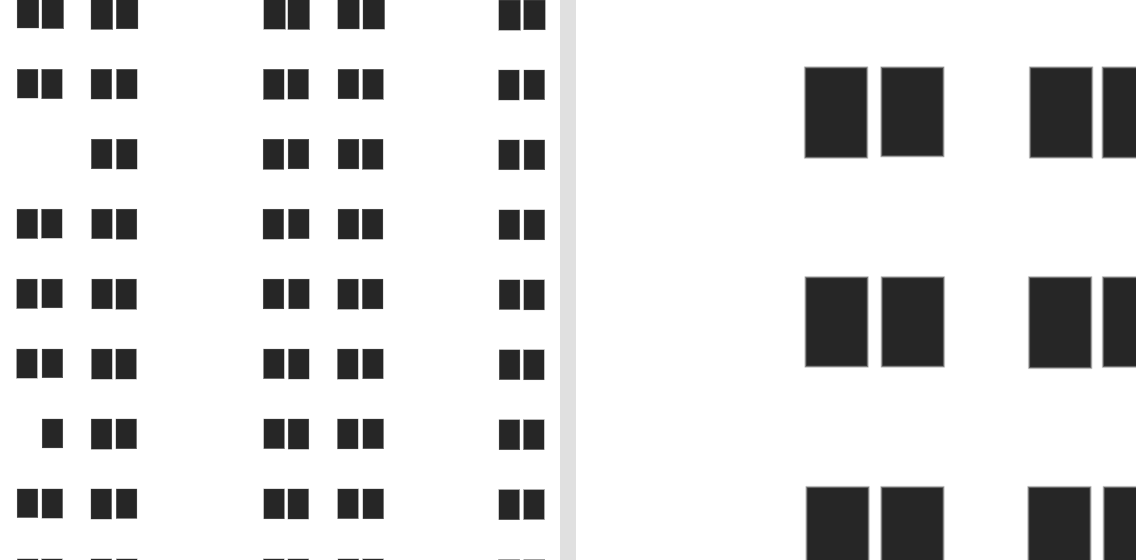
Left, the full canvas; right, a detail of the centre.
Reproduce this pattern procedurally as a WebGL 2 fragment shader.

```glsl
#version 300 es
precision highp float;

uniform vec2 u_resolution;
out vec4 fragColor;

const vec3 WALL = vec3(1.0);
const vec3 GLASS = vec3(0.15);
const vec2 PANE_SIZE = vec2(0.0371, 0.0536);
const float ROW_PITCH = 0.1249;
const float ROW_START = -0.0013;
const float GROUP_START = 0.0302;
const float GROUP_PITCH = 0.4401;
const float PAIR_STEP = 0.1328;
const float PANE_STEP = 0.0443;
const float JITTER = 0.0007;

// Layered sines give a repeatable offset in -1..1
float wobble(float seed) {
  return 0.6 * sin(seed * 12.7) + 0.4 * sin(seed * 31.3 + 1.7);
}

// Signed distance to a box given by its corner and size
float boxDistance(vec2 p, vec2 corner, vec2 size) {
  vec2 d = abs(p - corner - 0.5 * size) - 0.5 * size;
  return length(max(d, 0.0)) + min(max(d.x, d.y), 0.0);
}

// Gaps in the first column: a whole pair and a single left pane
bool isMissing(int column, int pane, int row) {
  return column == 0 && (row == 2 || (row == 6 && pane == 0));
}

// Left edge of a pane; the third group stands slightly closer
float paneLeft(int group, int pair, int pane) {
  float closer = group == 2 ? 0.0195 : 0.0;
  return GROUP_START + float(group) * GROUP_PITCH - closer
       + float(pair) * PAIR_STEP + float(pane) * PANE_STEP;
}

// Coverage of one pane, with y measured downward
float paneCoverage(vec2 p, int group, int pair, int pane, int row, float softness) {
  int column = group * 2 + pair;
  if (isMissing(column, pane, row)) return 0.0;

  float seed = float(column * 31 + pane * 17 + row * 7);
  vec2 corner = vec2(paneLeft(group, pair, pane), ROW_START + float(row) * ROW_PITCH);
  corner.x += JITTER * wobble(seed);
  corner.y += column == 4 ? 0.0013 : 0.0;

  vec2 size = PANE_SIZE;
  size.x += row == 0 ? 0.0018 : 0.0;
  size.y -= column == 0 ? 0.0015 : 0.0;
  size.y += JITTER * wobble(seed + 5.3);

  float d = boxDistance(p, corner, size);
  return 1.0 - smoothstep(-0.5 * softness, 0.5 * softness, d);
}

void main() {
  vec2 p = gl_FragCoord.xy / u_resolution;
  p.y = 1.0 - p.y;
  float softness = max(0.0022, 1.5 / min(u_resolution.x, u_resolution.y));

  // Nearest row, with the cell boundary inside the gap between rows
  int row = int(floor((p.y - ROW_START + 0.03) / ROW_PITCH));

  // Groups of two pairs, each pair of two panes
  float coverage = 0.0;
  for (int group = 0; group < 3; group++) {
    for (int pair = 0; pair < 2; pair++) {
      for (int pane = 0; pane < 2; pane++) {
        coverage = max(coverage, paneCoverage(p, group, pair, pane, row, softness));
      }
    }
  }

  fragColor = vec4(mix(WALL, GLASS, coverage), 1.0);
}
```
